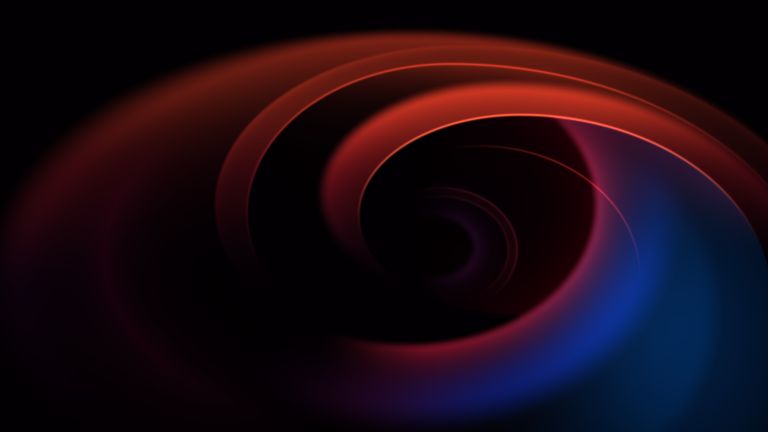
Give the GLSL for this background, as a WebGL 2 fragment shader.

```glsl
#version 300 es
precision highp float;

uniform vec2 u_resolution;
out vec4 fragColor;

// An arc has an apex and separate ellipse radii on its left and right.
struct Arc { vec2 apex; vec2 left; vec2 right; };

const Arc RIM        = Arc(vec2(0.949, 0.931), vec2(0.972, 0.590), vec2(0.995, 0.579));
const Arc FOLD       = Arc(vec2(0.926, 0.826), vec2(0.683, 0.417), vec2(0.900, 0.579));
const Arc BAND_OUTER = Arc(vec2(1.065, 0.894), vec2(0.567, 0.370), vec2(0.891, 0.579));
const Arc BAND_INNER = Arc(vec2(1.042, 0.852), vec2(0.470, 0.345), vec2(0.856, 0.579));
const Arc FIRE_OUTER = Arc(vec2(1.169, 0.810), vec2(0.428, 0.262), vec2(0.718, 0.509));
const Arc FIRE_INNER = Arc(vec2(1.204, 0.734), vec2(0.373, 0.231), vec2(0.583, 0.428));
const Arc THREAD     = Arc(vec2(1.111, 0.662), vec2(0.370, 0.301), vec2(0.370, 0.301));
const Arc RING       = Arc(vec2(1.019, 0.565), vec2(0.178, 0.144), vec2(0.178, 0.144));
const Arc CORE       = Arc(vec2(0.995, 0.502), vec2(0.104, 0.074), vec2(0.104, 0.074));
const Arc DISC       = Arc(vec2(0.949, 0.851), vec2(0.445, 0.326), vec2(0.432, 0.326));

const vec2 DISC_CENTER = vec2(0.949, 0.525);
const vec2 HAZE_CENTER = vec2(1.580, 0.230);
const vec2 HAZE_RADII  = vec2(0.300, 0.400);
const vec2 VEIL_CENTER = vec2(1.250, 0.282);
const float VEIL_RADIUS = 0.405;

const vec3 INK     = vec3(0.008, 0.000, 0.008);
const vec3 EMBER   = vec3(0.86, 0.23, 0.13);
const vec3 CRIMSON = vec3(0.50, 0.07, 0.11);
const vec3 VIOLET  = vec3(0.14, 0.02, 0.14);
const vec3 SPARK   = vec3(1.00, 0.40, 0.25);
const vec3 ROSE    = vec3(0.54, 0.07, 0.15);
const vec3 COBALT  = vec3(0.01, 0.09, 0.40);
const vec3 OCEAN   = vec3(0.00, 0.155, 0.33);

// Approximate signed distance, negative inside the arc.
float arcDistance(vec2 p, Arc arc) {
    vec2 radii = p.x < arc.apex.x ? arc.left : arc.right;
    vec2 q = (p - arc.apex + vec2(0.0, radii.y)) / radii;
    float len = max(length(q), 1e-4);
    return (len - 1.0) * len / max(length(q / radii), 1e-4);
}

float inside(float d, float softness) {
    return 1.0 - smoothstep(-softness, softness, d);
}

float hairline(float d, float width) {
    float w = max(width, 0.7 / u_resolution.y);
    return exp(-d * d / (w * w));
}

vec3 warmTone(float y) {
    vec3 tone = mix(VIOLET, CRIMSON, smoothstep(0.30, 0.60, y));
    return mix(tone, EMBER, smoothstep(0.55, 0.82, y));
}

// Red sheets, painted from the outer rim towards the centre.
vec3 upperSheets(vec2 p, float fireInner) {
    vec3 warm = warmTone(p.y);
    float fade = smoothstep(0.28, 0.72, p.y);
    float rightFade = 1.0 - 0.6 * smoothstep(1.2, 1.75, p.x);

    float rim = arcDistance(p, RIM);
    float rimSoft = mix(0.055, 0.018, smoothstep(0.1, 0.9, p.x));
    vec3 col = warm * 0.66 * inside(rim + 0.5 * rimSoft, rimSoft)
             * exp(min(rim, 0.0) / 0.13) * smoothstep(-0.1, 0.55, p.y) * rightFade;

    float fold = arcDistance(p, FOLD);
    float foldSide = (1.0 - smoothstep(0.3, 0.75, p.x)) * (1.0 - smoothstep(0.5, 0.75, p.y));
    col += vec3(0.07, 0.004, 0.03) * exp(-abs(fold) / 0.06) * foldSide;

    float outer = arcDistance(p, BAND_OUTER);
    vec3 band = warm * (0.42 + 0.22 * exp(min(outer, 0.0) / 0.012)) * fade * rightFade;
    col = mix(col, band, inside(outer, 0.005));

    float inner = arcDistance(p, BAND_INNER);
    vec3 shade = warm * 0.48 * exp(min(inner, 0.0) / 0.06) * fade * smoothstep(0.6, 1.1, p.x);
    col = mix(col, shade * rightFade, inside(inner, 0.004));
    col += warm * 0.5 * hairline(inner, 0.003) * fade * rightFade;

    float fire = arcDistance(p, FIRE_OUTER);
    vec3 flame = warm * (0.45 + 0.65 * exp(min(fire, 0.0) / 0.07)) * fade;
    flame *= 1.0 - 0.4 * smoothstep(1.3, 1.75, p.x);
    col = mix(col, flame, inside(fire + 0.006, 0.018));

    col *= 1.0 - inside(fireInner, 0.003);
    return col + SPARK * 0.75 * hairline(fireInner, 0.003) * smoothstep(0.42, 0.75, p.y);
}

// Blue haze and the rose edge lying around the dark disc.
vec3 lowerSheets(vec2 p, float disc, float fireInner) {
    vec2 dir = normalize(p - DISC_CENTER + 1e-4);
    float away = max(disc, 0.0);
    vec2 haze = (p - HAZE_CENTER) / HAZE_RADII;
    float veil = inside(length(p - VEIL_CENTER) - VEIL_RADIUS, 0.03);
    vec3 col = OCEAN * exp(-dot(haze, haze)) * mix(0.72, 1.0, veil);

    float lowSide = smoothstep(0.2, 1.0, dot(dir, vec2(0.5, -0.87)));
    float sheet = smoothstep(0.0, 0.14, away) * (1.0 - smoothstep(0.13, 0.22, away));
    col += mix(VIOLET, COBALT, smoothstep(0.75, 1.2, p.x)) * sheet * lowSide * 0.85;

    float edgeSide = smoothstep(0.0, 0.8, dot(dir, vec2(0.8, -0.6)));
    col += ROSE * exp(-away / 0.05) * edgeSide;
    col += vec3(0.17, 0.04, 0.09) * exp(min(fireInner, 0.0) / 0.10) * smoothstep(0.4, 0.6, p.y);

    float uncovered = max(inside(fireInner, 0.003), 1.0 - smoothstep(0.26, 0.39, p.y));
    col *= smoothstep(-0.014, 0.012, disc) * uncovered;
    float innerGlow = exp(min(disc, 0.0) / 0.09) * inside(disc, 0.012) * inside(fireInner, 0.003);
    return col + vec3(0.13, 0.0, 0.012) * innerGlow * smoothstep(0.0, 1.0, dir.x);
}

// Fine thread, double ring and violet core.
vec3 innerDetails(vec2 p) {
    float thread = hairline(arcDistance(p, THREAD), 0.0025);
    thread *= smoothstep(1.0, 1.32, p.x) * smoothstep(0.33, 0.60, p.y);
    vec3 col = vec3(0.36, 0.07, 0.06) * thread;

    float ring = arcDistance(p, RING);
    float lines = hairline(ring, 0.003) + 0.6 * hairline(ring + 0.020, 0.003);
    lines += 0.35 * inside(abs(ring + 0.010) - 0.010, 0.004);
    col += vec3(0.15, 0.03, 0.055) * lines * smoothstep(0.94, 1.12, p.x) * smoothstep(0.29, 0.42, p.y);

    float core = arcDistance(p, CORE);
    float halo = exp(-max(core, 0.0) / 0.022) * (1.0 - inside(core, 0.012));
    return col + vec3(0.13, 0.03, 0.14) * halo * smoothstep(0.95, 1.10, p.x);
}

void main() {
    vec2 p = (gl_FragCoord.xy - 0.5 * u_resolution) / u_resolution.y + vec2(0.889, 0.5);
    float fireInner = arcDistance(p, FIRE_INNER);
    float disc = arcDistance(p, DISC);
    vec3 col = INK + upperSheets(p, fireInner) + lowerSheets(p, disc, fireInner) + innerDetails(p);
    fragColor = vec4(clamp(col, 0.0, 1.0), 1.0);
}
```
